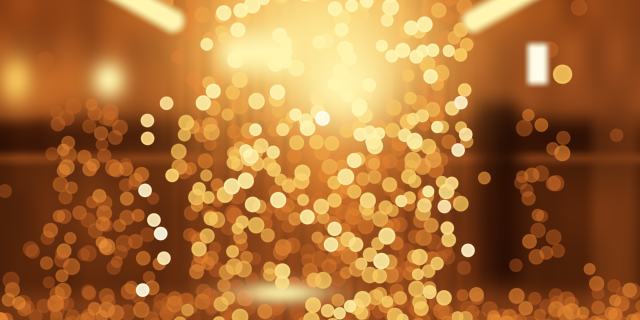
Write a Shadertoy shader that draws this background.

```glsl
// Warm out-of-focus hall: a curtain of golden light discs between dim walls.
// Soft boxes and glows form the room; jittered grids of discs, thinned by a
// density function, form the curtain, two side trees and the floor lights.

const vec3 UMBER  = vec3(0.11, 0.03, 0.006);
const vec3 BROWN  = vec3(0.35, 0.14, 0.035);
const vec3 SIENNA = vec3(0.58, 0.26, 0.09);
const vec3 ORANGE = vec3(0.86, 0.43, 0.14);
const vec3 GOLD   = vec3(0.97, 0.72, 0.30);
const vec3 CREAM  = vec3(1.00, 0.94, 0.60);
const vec3 WHITE  = vec3(1.00, 0.98, 0.86);

const float EXPOSURE = 0.40;
const int DISC_LAYERS = 7;
const float CELL_SIZE = 0.082;
const float DISC_RADIUS = 0.023;
const int STRAND_LIGHTS = 9;
const vec2 CURTAIN = vec2(1.01, 0.42);  // centre x, half width
const float FLOOR_TOP = 0.13;

float hash(vec2 p) {
  return fract(sin(dot(p, vec2(127.1, 311.7))) * 43758.5453);
}

vec2 hash2(vec2 p) {
  return vec2(hash(p + 0.31), hash(p + 5.73));
}

float noise(vec2 p) {
  vec2 i = floor(p), f = fract(p);
  f = f * f * (3.0 - 2.0 * f);
  return mix(mix(hash(i), hash(i + vec2(1, 0)), f.x),
             mix(hash(i + vec2(0, 1)), hash(i + vec2(1, 1)), f.x), f.y);
}

float glow(vec2 p, vec2 centre, vec2 size) {
  vec2 d = (p - centre) / size;
  return exp(-dot(d, d));
}

float softBox(vec2 p, vec2 centre, vec2 halfSize, float blur) {
  vec2 inside = 1.0 - smoothstep(-blur, blur, abs(p - centre) - halfSize);
  return inside.x * inside.y;
}

float beam(vec2 p, vec2 a, vec2 b, float width) {
  vec2 ap = p - a, ab = b - a;
  float d = length(ap - ab * clamp(dot(ap, ab) / dot(ab, ab), 0.0, 1.0));
  return 1.0 - smoothstep(width * 0.4, width * 1.5, d);
}

// Disc coverage with a slightly brighter rim.
float disc(vec2 p, vec2 centre, float radius) {
  float d = length(p - centre);
  float soft = max(0.0025, 0.8 / iResolution.y);
  float rim = smoothstep(0.6, 0.95, d / radius);
  return (0.88 + 0.12 * rim) * (1.0 - smoothstep(radius - soft, radius + soft, d));
}

float curtainMask(vec2 p, float blur) {
  return 1.0 - smoothstep(-blur, blur, abs(p.x - CURTAIN.x) - CURTAIN.y);
}

// Chance of finding a light at p.
float density(vec2 p) {
  float leftTree = softBox(p, vec2(0.29, 0.42), vec2(0.23 - 0.2 * p.y, 0.3), 0.05);
  float rightTree = softBox(p, vec2(1.7, 0.43), vec2(0.07, 0.24), 0.04);
  float ground = 1.0 - smoothstep(FLOOR_TOP - 0.07, FLOOR_TOP, p.y);
  return max(max(0.66 * curtainMask(p, 0.08), 0.85 * ground),
             max(0.45 * leftTree, 0.3 * rightTree));
}

vec3 room(vec2 p) {
  // Walls, dark gallery, rail and post
  vec3 col = mix(BROWN * 0.68, SIENNA * 0.85, smoothstep(0.56, 0.7, p.y));
  col = mix(col, BROWN * 1.2, 0.6 * smoothstep(0.84, 0.95, p.y));
  col = mix(col, UMBER, 0.7 * softBox(p, vec2(1.0, 0.57), vec2(0.9, 0.05), 0.045));
  col = mix(col, UMBER, 0.8 * softBox(p, vec2(0.0, 0.57), vec2(0.15, 0.05), 0.03));
  col = mix(col, SIENNA, 0.5 * softBox(p, vec2(1.0, 0.505), vec2(1.1, 0.014), 0.018));
  col = mix(col, UMBER, 0.85 * softBox(p, vec2(1.555, 0.4), vec2(0.07, 0.28), 0.05));
  col = mix(col, SIENNA * 0.75, 0.5 * softBox(p, vec2(1.92, 0.5), vec2(0.07, 0.6), 0.03));
  col = mix(col, SIENNA * 0.8, 0.45 * glow(p, vec2(0.32, 0.36), vec2(0.22, 0.25)));
  col = mix(col, SIENNA * 0.85, 0.6 * (1.0 - smoothstep(0.03, FLOOR_TOP, p.y)));
  col *= 0.86 + 0.28 * noise(p * vec2(14, 6));
  // Hazy curtain with faint vertical strings
  vec3 haze = mix(SIENNA * 0.85, ORANGE, smoothstep(0.3, 0.85, p.y));
  haze *= 0.82 + 0.32 * noise(p * vec2(55, 3));
  col = mix(col, haze, 0.85 * curtainMask(p, 0.18));
  col = mix(col, ORANGE, 0.7 * glow(p, vec2(1.03, 0.5), vec2(0.17, 0.22)));
  col = mix(col, GOLD, 0.95 * glow(p, vec2(1.0, 0.88), vec2(0.36, 0.26)));
  col = mix(col, CREAM, 0.55 * glow(p, vec2(1.0, 0.88), vec2(0.27, 0.2)));
  col = mix(col, CREAM, softBox(p, vec2(0.8, 0.835), vec2(0.11, 0.055), 0.06));
  col = mix(col, CREAM, 0.95 * glow(p, vec2(1.08, 0.73), vec2(0.14, 0.13)));
  col = mix(col, CREAM, 0.85 * glow(p, vec2(0.88, 0.085), vec2(0.14, 0.035)));
  // Mirrored ceiling beams and distant lamps
  vec2 q = vec2(abs(p.x - CURTAIN.x), p.y);
  col = mix(col, ORANGE, 0.4 * glow(q, vec2(0.54, 0.96), vec2(0.16, 0.08)));
  col = mix(col, CREAM, beam(q, vec2(0.66, 1.04), vec2(0.47, 0.935), 0.035));
  col = mix(col, ORANGE, 0.5 * glow(p, vec2(0.2, 0.74), vec2(0.28, 0.1)));
  col = mix(col, GOLD, 0.85 * glow(p, vec2(0.05, 0.75), vec2(0.05, 0.07)));
  col = mix(col, CREAM, 0.9 * glow(p, vec2(0.34, 0.75), vec2(0.05, 0.055)));
  col = mix(col, WHITE, softBox(p, vec2(1.68, 0.8), vec2(0.03, 0.062), 0.016));
  return mix(col, GOLD, 0.9 * disc(p, vec2(1.758, 0.768), 0.03));
}

vec3 scatterDiscs(vec3 col, vec2 p) {
  for (int k = 0; k < 9 * DISC_LAYERS; k++) {
    float seed = float(k / 9) * 17.3;
    vec2 shift = hash2(vec2(seed));
    vec2 id = floor(p / CELL_SIZE + shift) + vec2(k % 3 - 1, k / 3 % 3 - 1);
    vec2 key = id + seed;
    vec2 centre = (id + hash2(key) - shift) * CELL_SIZE;
    if (hash(key + 9.17) > density(centre)) continue;
    float heat = hash(key + 3.91);
    heat = heat * heat * mix(0.3, 0.85, curtainMask(centre, 0.08))
         + 0.35 * glow(centre, vec2(1.0, 0.85), vec2(0.5, 0.4));
    vec3 light = mix(SIENNA * 1.15, ORANGE, smoothstep(0.0, 0.2, heat));
    light = mix(light, GOLD, smoothstep(0.2, 0.55, heat));
    light = mix(light, CREAM, smoothstep(0.6, 0.9, heat));
    float radius = DISC_RADIUS * mix(0.8, 1.15, hash(key + 7.77));
    float opacity = mix(0.4, 0.95, min(heat * 1.3, 1.0));
    col = mix(col, max(col, light), opacity * disc(p, centre, radius));
  }
  return col;
}

// Bright lights hanging along both edges of the curtain.
vec3 strands(vec3 col, vec2 p) {
  for (int i = 0; i < 2 * STRAND_LIGHTS; i++) {
    vec2 key = vec2(i / 2, i % 2);
    vec2 centre = mix(vec2(0.49, 0.11), vec2(1.42, 0.22), key.y);
    centre += vec2(0.0, 0.073 * key.x) + (hash2(key) - 0.5) * vec2(0.1, 0.05);
    vec3 light = mix(GOLD, WHITE, hash(key + 2.0));
    col = mix(col, max(col, light), disc(p, centre, 0.021));
  }
  return col;
}

void mainImage(out vec4 fragColor, in vec2 fragCoord) {
  vec2 p = fragCoord / iResolution.y;
  vec3 col = strands(scatterDiscs(room(p), p), p);
  col = mix(col, WHITE, disc(p, vec2(1.008, 0.63), 0.023));
  col *= 1.0 + EXPOSURE * (1.0 - col);
  fragColor = vec4(col, 1.0);
}
```
